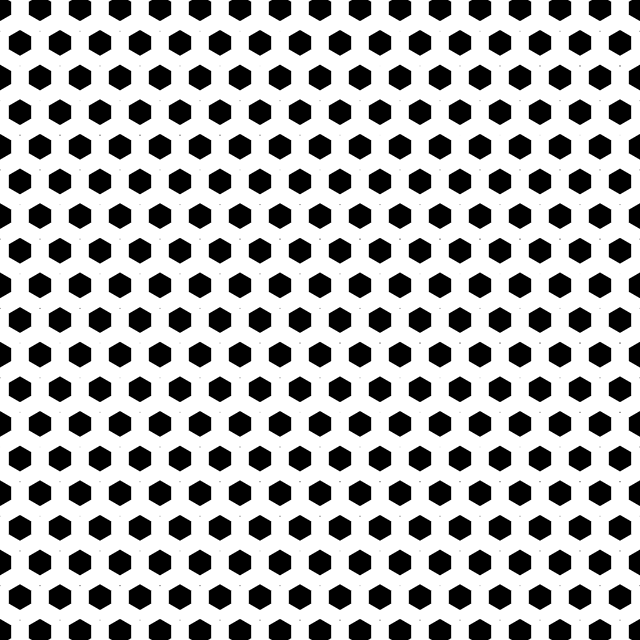
This pattern is drawn by a WebGL 2 fragment shader. Its source:

```glsl
#version 300 es
precision highp float;

uniform vec2 u_resolution;
out vec4 fragColor;

const float REPEATS_ACROSS = 16.0;
const float SQRT3 = 1.7320508;
const float HEX_APOTHEM = 0.279;        // in units of the hexagon spacing
const float SPECK_RADIUS = 0.016;
const float SPECK_STRENGTH = 0.3;
const float SPECK_VARIATION = 0.7;
const vec2 SPECK_NOISE_SCALE = vec2(0.13, 0.77);
const vec3 PAPER_COLOR = vec3(1.0);
const vec3 INK_COLOR = vec3(0.0);

vec2 hashGradient(vec2 cell) {
    float h = fract(sin(dot(cell, vec2(127.1, 311.7))) * 43758.5);
    float angle = 6.28319 * h;
    return vec2(cos(angle), sin(angle));
}

float gradientNoise(vec2 p) {
    vec2 i = floor(p);
    vec2 f = p - i;
    vec2 u = f * f * f * (f * (f * 6.0 - 15.0) + 10.0);
    float a = dot(hashGradient(i), f);
    float b = dot(hashGradient(i + vec2(1, 0)), f - vec2(1, 0));
    float c = dot(hashGradient(i + vec2(0, 1)), f - vec2(0, 1));
    float d = dot(hashGradient(i + vec2(1, 1)), f - vec2(1, 1));
    return mix(mix(a, b, u.x), mix(c, d, u.x), u.y);
}

// Offset from the nearest point of a triangular lattice with unit spacing
vec2 latticeOffset(vec2 p) {
    vec2 period = vec2(1.0, SQRT3);
    vec2 a = p - period * floor(p / period + 0.5);
    vec2 shifted = p - 0.5 * period;
    vec2 b = shifted - period * floor(shifted / period + 0.5);
    return dot(a, a) < dot(b, b) ? a : b;
}

// Signed distance to the sides of a hexagon with its point upward
float hexagonDistance(vec2 p, float apothem) {
    p = abs(p);
    return max(p.x, dot(p, vec2(0.5, 0.5 * SQRT3))) - apothem;
}

float coverage(float dist, float pixel) {
    return clamp(0.5 - dist / pixel, 0.0, 1.0);
}

void main() {
    float pixel = REPEATS_ACROSS / u_resolution.x;
    vec2 p = (gl_FragCoord.xy - 0.5 * u_resolution) * pixel;
    p.x += 0.5;

    // Solid hexagons in staggered rows
    float hexagons = coverage(hexagonDistance(latticeOffset(p), HEX_APOTHEM), pixel);

    // Faint, uneven specks midway below each hexagon
    vec2 speckPoint = p + vec2(0.0, 1.0 / SQRT3);
    vec2 speckOffset = latticeOffset(speckPoint);
    vec2 speckCenter = speckPoint - speckOffset;
    float variation = gradientNoise(speckCenter * SPECK_NOISE_SCALE + 0.37);
    float strength = clamp(SPECK_STRENGTH + SPECK_VARIATION * variation, 0.0, 1.0);
    float specks = strength * coverage(length(speckOffset) - SPECK_RADIUS, pixel);

    fragColor = vec4(mix(PAPER_COLOR, INK_COLOR, max(hexagons, specks)), 1.0);
}
```
